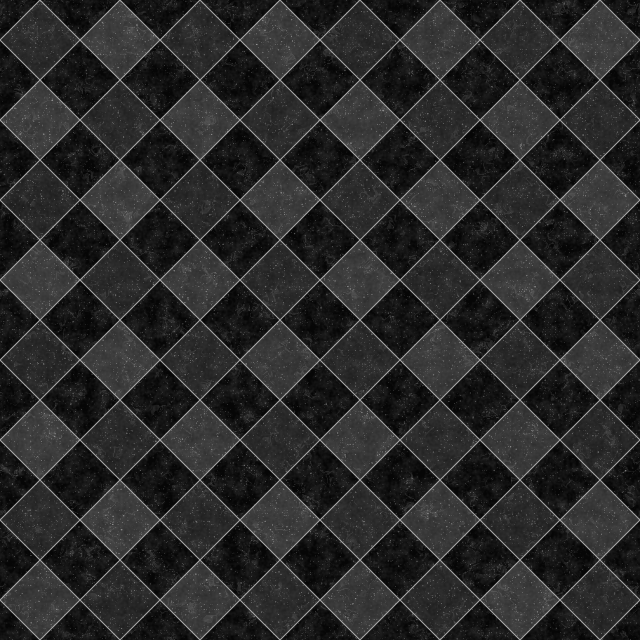
Reproduce this pattern procedurally as a Shadertoy shader.

```glsl
// Diagonal checkerboard of black, charcoal and grey marble tiles with thin pale joints.

const float REPEATS = 8.0;            // diamonds across and down; even, so the tones wrap
const float JOINT_WIDTH = 0.0115;     // in repeats
const vec3 JOINT_COLOR = vec3(0.68);
const vec3 BLACK_TONE = vec3(0.068);
const vec3 CHARCOAL_TONE = vec3(0.160);
const vec3 GREY_TONE = vec3(0.228);
const float CLOUD_SCALE = 5.0;
const float VEIN_SCALE = 4.5;
const float VEIN_GAIN = 0.10;
const float GRAIN_SCALE = 26.0;
const float SPECK_SCALE = 30.0;       // speck cells per repeat, first layer
const float SPECK_GAIN = 0.32;

uint mixBits(uint n) {
    n = (n ^ (n >> 16)) * 0x7feb352du;
    n = (n ^ (n >> 15)) * 0x846ca68bu;
    return n ^ (n >> 16);
}

// Three random values from a lattice point and a seed
vec3 hash3(vec2 cell, uint seed) {
    ivec2 i = ivec2(cell);
    uint h = mixBits(uint(i.x) + mixBits(uint(i.y) + mixBits(seed)));
    uvec3 bits = uvec3(h, h >> 11, h >> 22) & 1023u;
    return vec3(bits) / 1023.0;
}

float cornerSlope(vec2 cell, vec2 offset, uint seed) {
    float angle = 6.28319 * hash3(cell, seed).x;
    return dot(vec2(cos(angle), sin(angle)), offset);
}

float gradientNoise(vec2 p, uint seed) {
    vec2 i = floor(p), f = p - i;
    vec2 u = f * f * f * (f * (f * 6.0 - 15.0) + 10.0);
    vec2 e = vec2(1.0, 0.0);
    float low = mix(cornerSlope(i, f, seed), cornerSlope(i + e, f - e, seed), u.x);
    float high = mix(cornerSlope(i + e.yx, f - e.yx, seed), cornerSlope(i + 1.0, f - 1.0, seed), u.x);
    return 1.4 * mix(low, high, u.y);
}

float fbm(vec2 p, uint seed) {
    float sum = 0.0, gain = 0.55;
    for (uint k = 0u; k < 4u; k++) {
        sum += gain * gradientNoise(p, seed + k);
        p = mat2(1.6, 1.2, -1.2, 1.6) * p;
        gain *= 0.55;
    }
    return sum;
}

// Fine broken veins, kept only in patches
float veins(vec2 p, uint seed) {
    vec2 warp = 0.35 * vec2(gradientNoise(p * 9.0, seed + 11u), gradientNoise(p * 9.0, seed + 12u));
    float ridge = abs(fbm(p * VEIN_SCALE + warp, seed + 13u));
    float patches = smoothstep(-0.05, 0.45, gradientNoise(p * 4.0, seed + 20u));
    return (1.0 - smoothstep(0.0, 0.11, ridge)) * patches;
}

// Two layers of small chips, denser where the density is high
float specks(vec2 p, float density, float pixel, uint seed) {
    float sum = 0.0, scale = SPECK_SCALE;
    for (uint k = 0u; k < 2u; k++) {
        vec2 g = p * scale, cell = floor(g);
        vec3 spot = hash3(cell, seed + 30u + k);
        vec3 look = hash3(cell, seed + 40u + k);
        float radius = mix(0.10, 0.30, look.x * look.x);
        float edge = max(pixel * scale * 0.5, 0.08);
        float d = length(g - cell - mix(vec2(0.3), vec2(0.7), spot.xy));
        float shown = step(spot.z, density);
        sum += shown * mix(0.25, 1.0, look.y) * (1.0 - smoothstep(radius - edge, radius + edge, d));
        scale *= 1.55;
    }
    return sum;
}

void mainImage(out vec4 fragColor, in vec2 fragCoord) {
    vec2 p = fragCoord / iResolution.xy * REPEATS;
    float pixel = REPEATS / min(iResolution.x, iResolution.y);

    // Diagonal grid: every tile has a centre, local coordinates and a wrapped seed
    vec2 diagonal = vec2(p.x + p.y, p.x - p.y) + 0.5;
    vec2 index = floor(diagonal);
    vec2 center = 0.5 * vec2(index.x + index.y, index.x - index.y);
    vec2 local = p - center;
    vec2 id = mod(center, REPEATS);
    uint seed = mixBits(uint(id.x * 2.0) + 64u * uint(id.y * 2.0));

    // Tones: black on whole centres, charcoal and grey alternate between them
    bool isBlack = fract(center.x) < 0.25;
    bool isGrey = mod(floor(id.x) + floor(id.y), 2.0) < 0.5;
    vec3 color = isBlack ? BLACK_TONE : (isGrey ? GREY_TONE : CHARCOAL_TONE);
    color *= mix(0.95, 1.05, hash3(id * 2.0, 7u).x);

    // Stone: clouds, grain, veins and specks
    float cloud = fbm(local * CLOUD_SCALE, seed);
    float grain = gradientNoise(local * GRAIN_SCALE, seed + 50u);
    float density = 0.10 + 0.22 * smoothstep(-0.1, 0.6, cloud);
    float stone = cloud * (isBlack ? 0.11 : 0.055) + grain * (isBlack ? 0.035 : 0.025);
    stone += VEIN_GAIN * veins(local, seed) * (isBlack ? 1.0 : 0.75);
    stone += SPECK_GAIN * specks(local, density, pixel, seed) * (isBlack ? 0.75 : 0.85);
    color = max(color + stone, vec3(0.025));

    // Joints: thinner than a pixel they fade instead of breaking up
    vec2 toEdge = 0.5 - abs(diagonal - index - 0.5);
    float d = min(toEdge.x, toEdge.y) * 0.70711;
    float halfWidth = 0.5 * max(JOINT_WIDTH, pixel);
    float joint = clamp((halfWidth - d) / pixel + 0.5, 0.0, 1.0) * min(1.0, JOINT_WIDTH / pixel);
    color = mix(color, JOINT_COLOR, joint);

    fragColor = vec4(color, 1.0);
}
```
